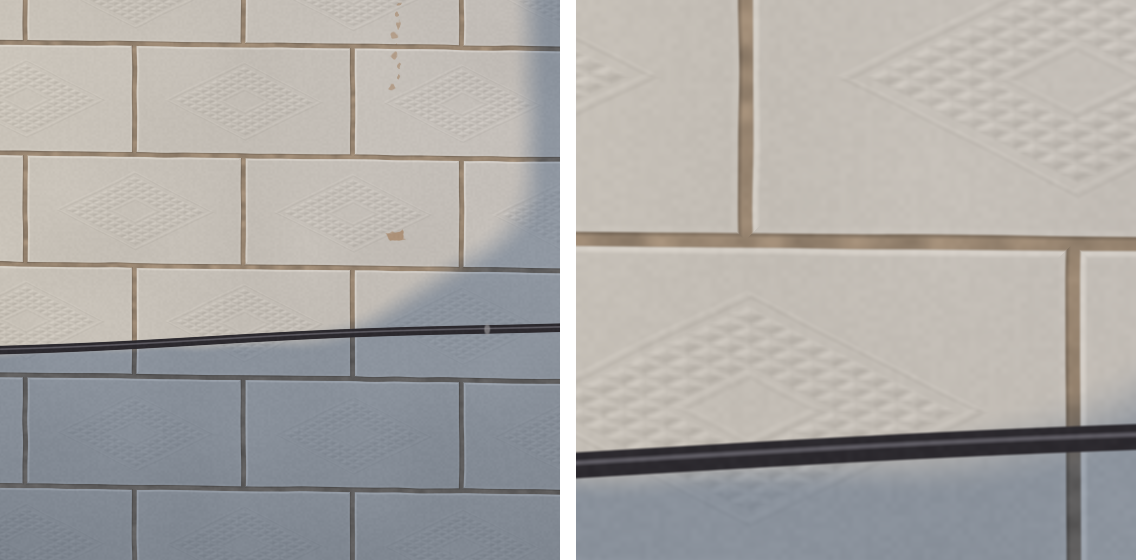
Left: the whole. Right: its middle third, enlarged.
Give the GLSL for this texture, as a WebGL 2 fragment shader.

```glsl
#version 300 es
precision highp float;
// Glazed wall tiles in running bond with embossed diamonds, half in shade, crossed by a cable.
uniform vec2 u_resolution;
out vec4 outColor;

float hash(vec2 p) {
    return fract(sin(dot(p, vec2(127.1, 311.7))) * 43758.5453);
}

float noise(vec2 p) {
    vec2 i = floor(p), f = fract(p);
    f = f * f * (3.0 - 2.0 * f);
    return mix(mix(hash(i), hash(i + vec2(1, 0)), f.x),
               mix(hash(i + vec2(0, 1)), hash(i + vec2(1, 1)), f.x), f.y);
}

float smoothMin(float a, float b, float k) {
    float h = max(k - abs(a - b), 0.0) / k;
    return min(a, b) - h * h * k * 0.25;
}

// Height of the pressed pattern: studs between two diamond outlines
float relief(vec2 c) {
    vec2 n = c / vec2(0.137, 0.068);
    float d = abs(n.x) + abs(n.y);
    vec2 lattice = fract(vec2(n.x + n.y, n.x - n.y) * 5.5) - 0.5;
    float stud = 1.0 - smoothstep(0.1, 0.5, max(abs(lattice.x), abs(lattice.y)));
    float band = smoothstep(0.33, 0.39, d) * (1.0 - smoothstep(0.87, 0.93, d));
    float rims = smoothstep(0.04, 0.0, abs(d - 1.0)) + smoothstep(0.05, 0.0, abs(d - 0.3));
    return stud * band + 0.5 * rims;
}

// 1 in sunlight, 0 in shade; the boundary is a rounded corner
float sunlight(vec2 p) {
    float right = 0.945 - p.x;
    float below = p.y - 0.372 - 0.035 * p.x;
    float corner = 0.838 - 0.53 * p.x - 0.85 * (1.0 - p.y);
    float d = smoothMin(smoothMin(right, corner, 0.08), below, 0.05);
    float blur = mix(0.014, 0.034, smoothstep(0.3, 0.9, p.x));
    return smoothstep(-blur, blur, d + 0.006 * (noise(p * 14.0) - 0.5));
}

// Bare clay where the glaze has flaked off, in a loose column
float chips(vec2 p) {
    vec2 rough = 0.006 * vec2(noise(p * 150.0) - 0.5, noise(p * 150.0 + 40.0) - 0.5);
    vec2 q = p + rough;
    vec2 big = q - vec2(0.707, 0.578);
    float mask = smoothstep(0.0025, -0.001,
        max(abs(big.x + 0.4 * big.y) - 0.014, abs(big.y - 0.2 * big.x) - 0.007));
    for (int i = 0; i < 9; i++) {
        float k = float(i);
        vec2 at = vec2(0.7 + 0.018 * hash(vec2(k, 3.0)), 0.845 + 0.0185 * k);
        vec2 size = vec2(0.002, 0.003) + 0.005 * vec2(hash(vec2(k, 5.0)), hash(vec2(k, 8.0)));
        mask = max(mask, 0.75 * smoothstep(1.2, 0.6, length((q - at) / size)));
    }
    return mask;
}

void main() {
    vec2 p = gl_FragCoord.xy / u_resolution;
    float sun = sunlight(p);

    // Running bond, sloping slightly down to the right
    vec2 size = vec2(0.3895, 0.198);
    vec2 g = p + 0.0016 * (vec2(noise(p * 24.0), noise(p * 24.0 + 9.0)) - 0.5);
    g.y += 0.012 * p.x - 0.133;
    float row = floor(g.y / size.y);
    g.x -= 0.045 + 0.195 * mod(row, 2.0);
    vec2 tile = vec2(floor(g.x / size.x), row);
    vec2 c = (fract(g / size) - 0.5) * size;
    vec2 gap = size * 0.5 - abs(c);
    float edge = min(gap.x, gap.y);

    // Glaze
    vec3 sunGlaze = mix(vec3(0.79, 0.765, 0.725), vec3(0.755, 0.735, 0.715), p.x);
    vec3 shadeGlaze = mix(vec3(0.50, 0.53, 0.57), vec3(0.55, 0.58, 0.62), smoothstep(0.0, 0.42, p.y));
    vec3 color = mix(shadeGlaze, sunGlaze, sun);
    color += 0.014 * (hash(tile) - 0.5) + 0.022 * (noise(p * 9.0) - 0.5);

    // Embossing lit from the upper left
    float slope = relief(c) - relief(c + vec2(-0.0028, 0.0028));
    color += slope * mix(0.028, 0.05, sun) - 0.012 * relief(c);

    // Bright rounded lip, strongest along the top and left edges
    float lip = smoothstep(0.0035, 0.0, abs(edge - 0.006));
    float facing = gap.y < gap.x ? step(0.0, c.y) : step(c.x, 0.0);
    color += lip * mix(0.015, 0.065, facing);

    vec3 clay = mix(vec3(0.46, 0.43, 0.41), vec3(0.66, 0.54, 0.43), sun);
    color = mix(color, clay, 0.85 * chips(p));

    // Grout, darker under the lip of the tile above
    vec3 grout = mix(vec3(0.37, 0.365, 0.365), vec3(0.60, 0.525, 0.445), sun);
    grout *= 0.9 + 0.2 * noise(p * vec2(60.0, 90.0));
    float under = gap.y < gap.x ? step(c.y, 0.0) : step(0.0, c.x);
    grout *= 1.0 - 0.16 * under * smoothstep(0.001, 0.004, edge);
    color = mix(grout, color, smoothstep(0.0032, 0.0054, edge));

    // Twin cable with a dull sheen between its strands
    float cableY = 0.377 + 0.040 * p.x + 0.003 * sin(6.28 * (p.x - 0.37));
    float across = p.y - cableY;
    vec3 rubber = mix(vec3(0.17, 0.16, 0.18), vec3(0.36, 0.35, 0.38),
        smoothstep(0.0028, 0.0, abs(across - 0.0015)));
    color = mix(color, rubber, smoothstep(0.0088, 0.0066, abs(across)));

    // Pale tie around the cable
    vec2 tie = (p - vec2(0.87, cableY)) / vec2(0.006, 0.011);
    color = mix(color, vec3(0.62, 0.61, 0.62), 0.65 * smoothstep(1.2, 0.5, length(tie)));

    color += 0.02 * (noise(p * 260.0) - 0.5);
    outColor = vec4(color, 1.0);
}
```
